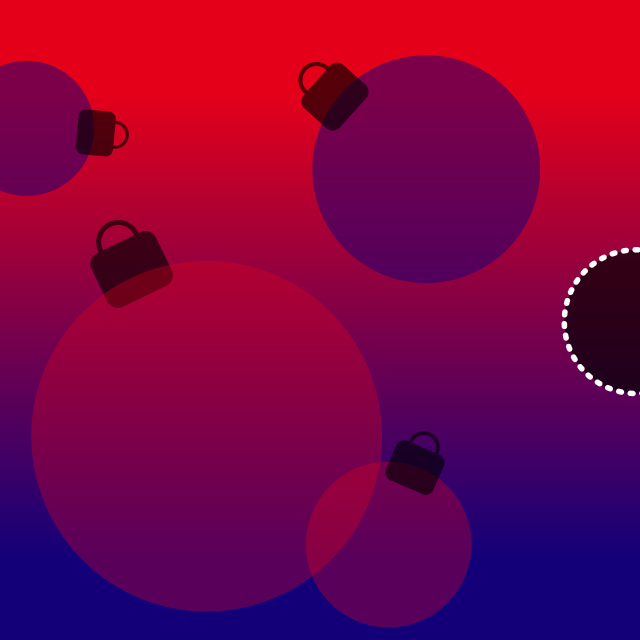
This background is drawn by a WebGL 1 fragment shader. Its source:

```glsl
precision highp float;

uniform vec2 u_resolution;

#define RED vec3(0.898, 0.0, 0.100)
#define BLUE vec3(0.075, 0.0, 0.475)
#define GRADIENT_LOW 0.128
#define GRADIENT_HIGH 0.857
#define RED_GLASS 0.33
#define BLUE_GLASS 0.50
#define CAP_SHADE 0.63
#define DISC_SHADE 0.67
#define DASH_STEP 0.1623
#define DASH_PHASE -0.29
#define DASH_HALF 0.0021
#define DASH_WIDTH 0.0043

// Antialiased coverage of a signed distance
float cover(float dist) {
  return clamp(0.5 - dist * u_resolution.y, 0.0, 1.0);
}

float disc(vec2 p, vec2 center, float radius) {
  return cover(length(p - center) - radius);
}

float roundedBox(vec2 p, vec2 halfSize, float radius) {
  vec2 q = abs(p) - halfSize + radius;
  return length(max(q, 0.0)) + min(max(q.x, q.y), 0.0) - radius;
}

// Bauble cap: rounded body with a ring towards the given angle
float cap(vec2 p, vec2 center, float size, float angle) {
  vec2 axis = vec2(cos(angle), sin(angle));
  vec2 d = p - center;
  vec2 q = vec2(dot(d, axis), axis.x * d.y - axis.y * d.x) / size;
  float body = roundedBox(q, vec2(0.83, 1.0), 0.33);
  float ring = abs(length(q - vec2(0.85, 0.0)) - 0.55) - 0.07;
  return cover(min(body, ring) * size);
}

// Rounded dashes along a circle, with the angle seam on its right
float dashedCircle(vec2 p, vec2 center, float radius) {
  vec2 d = p - center;
  float turn = atan(d.y, -d.x) / DASH_STEP - DASH_PHASE;
  float along = (fract(turn + 0.5) - 0.5) * DASH_STEP * radius;
  vec2 q = vec2(max(abs(along) - DASH_HALF, 0.0), length(d) - radius);
  return cover(length(q) - DASH_WIDTH);
}

vec3 shade(vec3 color, float amount) {
  return color * (1.0 - amount);
}

void main() {
  vec2 p = gl_FragCoord.xy / u_resolution.y;

  // Backdrop
  float height = (p.y - GRADIENT_LOW) / (GRADIENT_HIGH - GRADIENT_LOW);
  vec3 color = mix(BLUE, RED, clamp(height, 0.0, 1.0));

  // Large bauble, glass in front of its cap
  color = shade(color, CAP_SHADE * cap(p, vec2(0.2057, 0.5788), 0.056, 2.02));
  color = mix(color, RED, RED_GLASS * disc(p, vec2(0.3229, 0.3184), 0.274));

  // Smaller baubles
  color = mix(color, RED, RED_GLASS * disc(p, vec2(0.6074, 0.1491), 0.1295));
  color = mix(color, BLUE, BLUE_GLASS * disc(p, vec2(0.666, 0.7357), 0.178));
  color = mix(color, BLUE, BLUE_GLASS * disc(p, vec2(0.0417, 0.7995), 0.1055));

  // Caps in front of the smaller baubles
  float caps = cap(p, vec2(0.6484, 0.2695), 0.0404, 1.16);
  caps = max(caps, cap(p, vec2(0.5234, 0.849), 0.0456, 2.41));
  caps = max(caps, cap(p, vec2(0.1497, 0.7923), 0.0352, -0.096));
  color = shade(color, CAP_SHADE * caps);

  // Dark disc with a dashed rim
  vec2 rimCenter = vec2(0.994, 0.4974);
  float rimRadius = 0.1123;
  color = shade(color, DISC_SHADE * disc(p, rimCenter, rimRadius));
  color = mix(color, vec3(1.0), dashedCircle(p, rimCenter, rimRadius));

  gl_FragColor = vec4(color, 1.0);
}
```
